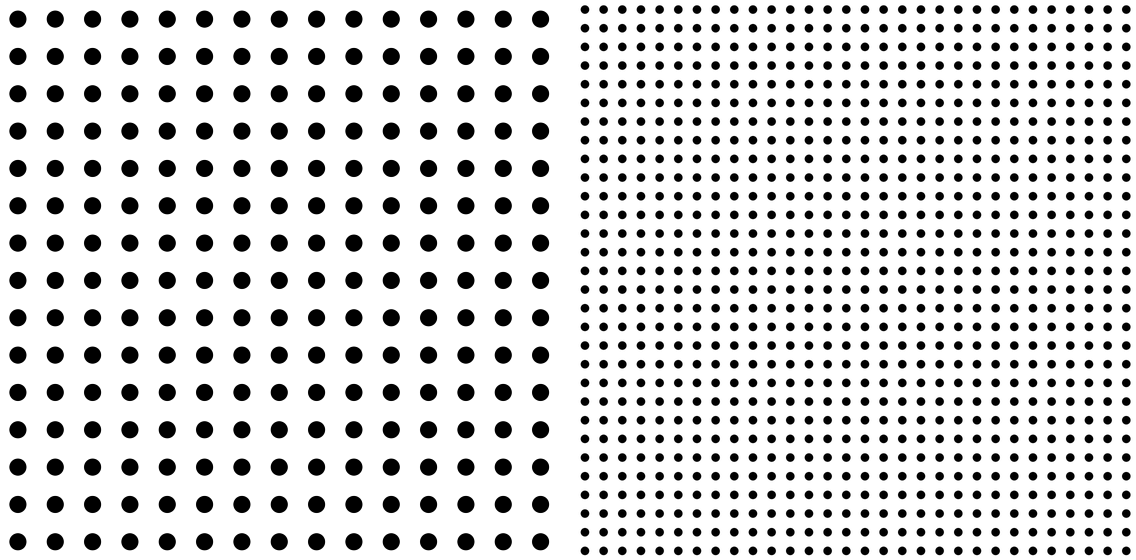
Left, the tile; right, the same tile 2 across and 2 down.
A WebGL 2 fragment shader for this pattern:

```glsl
#version 300 es
precision highp float;
// Black polka dots on white: a square grid of 15 by 15 equal discs.
// Each cell of the wrapped grid measures the distance to its own disc,
// and the rim is smoothed over about one pixel.

uniform vec2 u_resolution;
out vec4 fragColor;

// Signed distance to a disc centred on the origin
float discDistance(vec2 p, float radius) {
    return length(p) - radius;
}

void main() {
    vec2 uv = gl_FragCoord.xy / u_resolution;

    // Cell coordinates, with the disc a touch left of and below the centre
    vec2 cell = fract(uv * 15.0) - vec2(0.48, 0.488);
    float dist = discDistance(cell, 0.229);

    // Rim half-width: just over half a pixel, in cell units
    float rim = 0.65 * 15.0 / min(u_resolution.x, u_resolution.y);
    float ink = 1.0 - smoothstep(-rim, rim, dist);

    vec3 paperWhite = vec3(1.0);
    vec3 dotBlack = vec3(0.0);
    fragColor = vec4(mix(paperWhite, dotBlack, ink), 1.0);
}
```
